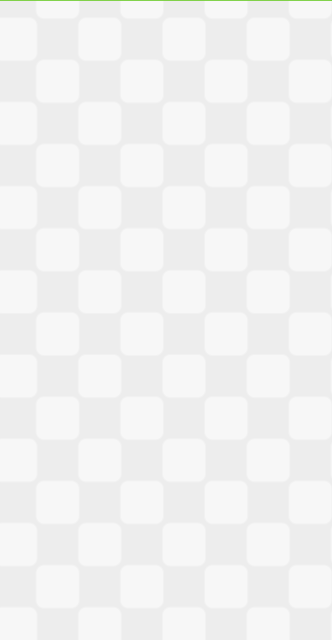
Give the GLSL for this pattern, as a Shadertoy shader.

```glsl
// Pale checkerboard of rounded, faintly rimmed tiles with a thin green line along the top.
#define PITCH 0.0658                    // tile spacing, in canvas heights
#define FIRST_TILE vec2(0.0901, 0.1270) // a tile centre, from the top left
#define TILE_HALF 0.0345                // half the tile side, rim included
#define CORNER 0.0133                   // corner radius
#define RIM 0.0016                      // width of the faint rim
#define TOP_LINE 0.00133                // thickness of the top line
#define GROUND_COLOR vec3(0.930)
#define RIM_COLOR vec3(0.947)
#define TILE_COLOR vec3(0.969)
#define LINE_COLOR vec3(0.43, 0.80, 0.18)

// Signed distance to a square with rounded corners
float roundedSquare(vec2 p, float halfSide, float radius) {
    vec2 q = abs(p) - halfSide + radius;
    return length(max(q, 0.0)) + min(max(q.x, q.y), 0.0) - radius;
}

// Distance to a square grid of tiles, two pitches apart
float tileGrid(vec2 p) {
    float period = 2.0 * PITCH;
    vec2 local = p - period * floor(p / period + 0.5);
    return roundedSquare(local, TILE_HALF, CORNER);
}

// Antialiased coverage of the inside of a distance field
float coverage(float dist, float pixel) {
    return clamp(0.5 - dist / pixel, 0.0, 1.0);
}

void mainImage(out vec4 fragColor, in vec2 fragCoord) {
    float pixel = 1.0 / iResolution.y;
    vec2 uv = vec2(fragCoord.x, iResolution.y - fragCoord.y) * pixel;

    // Two grids offset diagonally form the checkerboard
    vec2 p = uv - FIRST_TILE;
    float dist = min(tileGrid(p), tileGrid(p - PITCH));

    vec3 color = mix(GROUND_COLOR, RIM_COLOR, coverage(dist, pixel));
    color = mix(color, TILE_COLOR, coverage(dist + RIM, pixel));

    // Line along the top edge
    color = mix(color, LINE_COLOR, coverage(uv.y - TOP_LINE, pixel));

    fragColor = vec4(color, 1.0);
}
```
